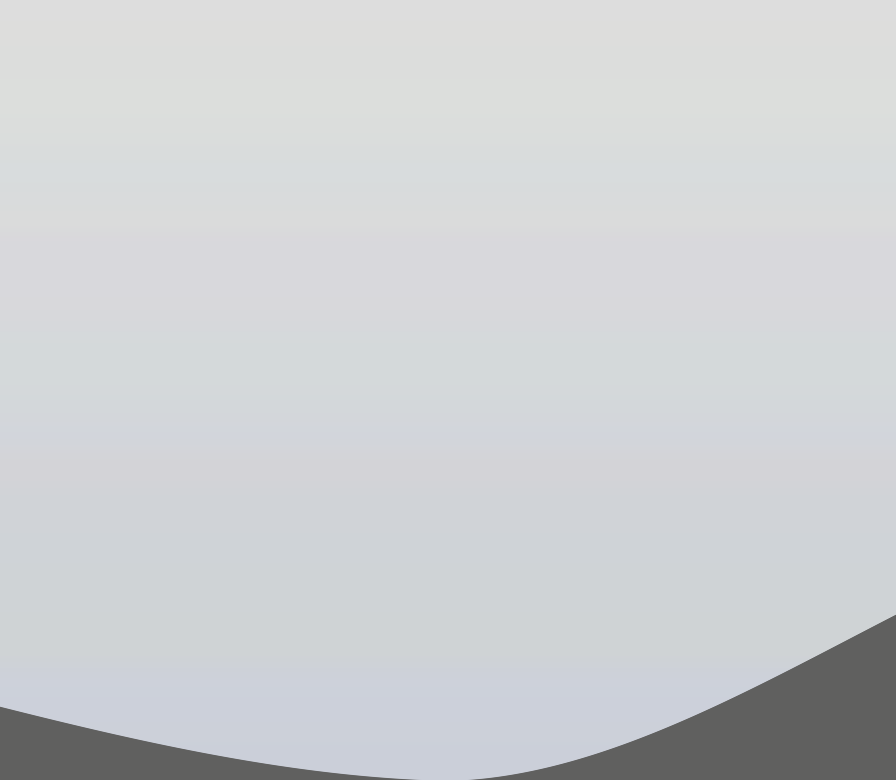
Give the GLSL for this background, as a WebGL 1 fragment shader.

```glsl
precision mediump float;
// A pale vertical gradient with faintly tinted bands above a dark valley.
// The sky chains smooth blends between colour stops; the valley rim joins
// two cubic Hermite arcs at the middle of the canvas.

uniform vec2 u_resolution;

// Sky colours, from top to bottom
const vec3 TOP_GREY   = vec3(0.867, 0.867, 0.865);
const vec3 SAGE       = vec3(0.861, 0.869, 0.862);
const vec3 MIST       = vec3(0.847, 0.861, 0.865);
const vec3 SILVER     = vec3(0.854, 0.858, 0.859);
const vec3 LILAC      = vec3(0.849, 0.847, 0.861);
const vec3 PALE_TEAL  = vec3(0.831, 0.850, 0.856);
const vec3 PALE_BLUE  = vec3(0.825, 0.837, 0.857);
const vec3 WARM_GREY  = vec3(0.828, 0.828, 0.842);
const vec3 COOL_GREY  = vec3(0.814, 0.829, 0.844);
const vec3 SLATE      = vec3(0.811, 0.826, 0.836);
const vec3 PERIWINKLE = vec3(0.802, 0.818, 0.854);
const vec3 BASE_BLUE  = vec3(0.796, 0.812, 0.851);
const vec3 GROUND     = vec3(0.376, 0.376, 0.374);

// Valley rim, in canvas heights per half canvas width
const float VALLEY_FLOOR = -0.0012;
const float FLOOR_SLOPE  = 0.013;
const float LEFT_HEIGHT  = 0.094;
const float LEFT_SLOPE   = 0.145;
const float RIGHT_HEIGHT = 0.212;
const float RIGHT_SLOPE  = 0.2955;

// Cubic arc from the valley floor (t = 0) to a canvas side (t = 1)
float rimArc(float t, float sideHeight, float sideSlope) {
  float rise = t * t * (3.0 - 2.0 * t);
  float away = t * (1.0 - t) * (1.0 - t);
  float into = t * t * (t - 1.0);
  return mix(VALLEY_FLOOR, sideHeight, rise)
       + FLOOR_SLOPE * away + sideSlope * into;
}

float rimHeight(float x) {
  float side = 2.0 * x - 1.0;
  return side < 0.0 ? rimArc(-side, LEFT_HEIGHT, LEFT_SLOPE)
                    : rimArc(side, RIGHT_HEIGHT, RIGHT_SLOPE);
}

// Depth runs from 0 at the top to 1 at the bottom
vec3 skyColor(float depth) {
  vec3 sky = mix(TOP_GREY, SAGE, smoothstep(0.0, 0.14, depth));
  sky = mix(sky, MIST,       smoothstep(0.14, 0.225, depth));
  sky = mix(sky, SILVER,     smoothstep(0.225, 0.285, depth));
  sky = mix(sky, LILAC,      smoothstep(0.285, 0.31, depth));
  sky = mix(sky, PALE_TEAL,  smoothstep(0.37, 0.46, depth));
  sky = mix(sky, PALE_BLUE,  smoothstep(0.48, 0.56, depth));
  sky = mix(sky, WARM_GREY,  smoothstep(0.56, 0.60, depth));
  sky = mix(sky, COOL_GREY,  smoothstep(0.605, 0.65, depth));
  sky = mix(sky, SLATE,      smoothstep(0.65, 0.83, depth));
  sky = mix(sky, PERIWINKLE, smoothstep(0.835, 0.875, depth));
  return mix(sky, BASE_BLUE, smoothstep(0.875, 1.0, depth));
}

void main() {
  vec2 uv = gl_FragCoord.xy / u_resolution;

  // Antialias across about one pixel at the rim
  float softness = 0.6 / u_resolution.y;
  float aboveRim = smoothstep(-softness, softness, uv.y - rimHeight(uv.x));

  gl_FragColor = vec4(mix(GROUND, skyColor(1.0 - uv.y), aboveRim), 1.0);
}
```
